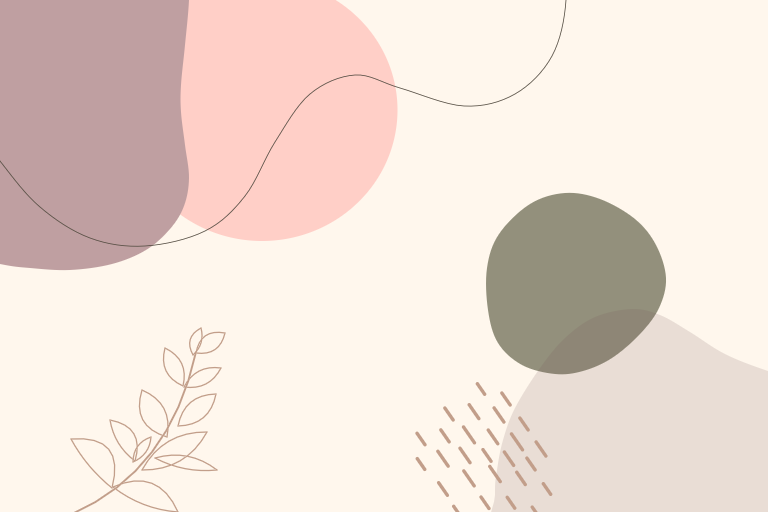
Reproduce this background procedurally as a Shadertoy shader.

```glsl
#define GRID_HEIGHT 512.0
#define KNOTS 16
#define STEPS 8
#define CREAM vec3(1.0, 0.97, 0.93)
#define PINK vec3(1.0, 0.81, 0.78)
#define MAUVE vec3(0.75, 0.625, 0.63)
#define OLIVE vec3(0.575, 0.565, 0.485)
#define VEIL vec4(0.46, 0.33, 0.34, 0.16)
#define INK vec3(0.33, 0.30, 0.26)
#define TAN vec3(0.76, 0.62, 0.54)
#define LEAF_LINE 0.65
#define DASH_LINE 1.7

// Closed outlines and the open line, as knots on the design grid (y down)
const vec2 mauveKnots[KNOTS] = vec2[](
    vec2(189, -40), vec2(189, 0), vec2(185, 45), vec2(181, 85), vec2(181, 112), vec2(185, 145),
    vec2(189, 178), vec2(184, 206), vec2(170, 229), vec2(146, 250), vec2(112, 264), vec2(70, 270),
    vec2(30, 268), vec2(0, 264), vec2(-60, 250), vec2(-60, -40));
const vec2 oliveKnots[KNOTS] = vec2[](
    vec2(565, 193), vec2(600, 199), vec2(635, 219), vec2(656, 245), vec2(666, 278), vec2(659, 308),
    vec2(640, 334), vec2(612, 358), vec2(583, 371), vec2(555, 374), vec2(522, 365), vec2(498, 343),
    vec2(488, 310), vec2(487, 268), vec2(499, 234), vec2(530, 204));
const vec2 veilKnots[KNOTS] = vec2[](
    vec2(497, 470), vec2(503, 440), vec2(515, 408), vec2(540, 368), vec2(565, 338), vec2(595, 317),
    vec2(632, 309), vec2(660, 315), vec2(690, 332), vec2(725, 354), vec2(768, 371), vec2(830, 390),
    vec2(830, 560), vec2(660, 560), vec2(498, 560), vec2(495, 495));
const vec2 lineKnots[KNOTS] = vec2[](
    vec2(-40, 105), vec2(0, 161), vec2(40, 207), vec2(90, 238), vec2(145, 246), vec2(205, 231),
    vec2(245, 196), vec2(275, 142), vec2(310, 94), vec2(355, 75), vec2(400, 88), vec2(464, 106),
    vec2(515, 94), vec2(552, 56), vec2(566, 0), vec2(560, -60));

// Leaves: base and tip, then the bulge of each side
const vec4 leaves[12] = vec4[](
    vec4(193, 355, 201, 328), vec4(196, 353, 225, 333), vec4(183, 386, 165, 348),
    vec4(184, 387, 221, 368), vec4(167, 437, 142, 390), vec4(178, 426, 216, 394),
    vec4(135, 461, 110, 420), vec4(133, 462, 151, 437), vec4(142, 470, 207, 432),
    vec4(155, 458, 217, 470), vec4(112, 488, 71, 439), vec4(113, 487, 178, 512));
const vec2 bulges[12] = vec2[](
    vec2(-0.5, 0.3), vec2(-0.5, 0.45), vec2(-0.42, 0.4), vec2(-0.35, 0.35),
    vec2(-0.5, 0.4), vec2(-0.4, 0.4), vec2(-0.2, 0.55), vec2(-0.35, 0.3),
    vec2(-0.3, 0.3), vec2(-0.25, 0.15), vec2(-0.1, 0.7), vec2(-0.5, 0.15));

// Dash rows: start, pitch, count, bow
const vec4 dashRows[6] = vec4[](
    vec4(481, 25, 2, 0), vec4(449, 25, 4, 4), vec4(421, 24, 6, 6),
    vec4(421, 22, 6, 9), vec4(443, 26, 5, 15), vec4(459, 26, 4, 13));

float hash(vec2 p) { return fract(sin(dot(p, vec2(127.1, 311.7))) * 43758.5453); }

float segment(vec2 p, vec2 a, vec2 b) {
    vec2 ab = b - a;
    return length(p - a - ab * clamp(dot(p - a, ab) / dot(ab, ab), 0.0, 1.0));
}

vec2 catmullRom(vec2 a, vec2 b, vec2 c, vec2 d, float t) {
    return b + 0.5 * t * (c - a + t * (2.0 * a - 5.0 * b + 4.0 * c - d + t * (3.0 * (b - c) + d - a)));
}

// Distance to a spline; negative inside when all spans are used
float spline(vec2 p, vec2 knots[KNOTS], int spans) {
    float dist = 1e5, side = 1.0;
    for (int i = 0; i < spans; i++) {
        vec2 k0 = knots[i], k1 = knots[(i + 1) % KNOTS];
        vec2 k2 = knots[(i + 2) % KNOTS], k3 = knots[(i + 3) % KNOTS];
        vec2 a = k1;
        for (int j = 1; j <= STEPS; j++) {
            vec2 b = catmullRom(k0, k1, k2, k3, float(j) / float(STEPS));
            dist = min(dist, segment(p, a, b));
            if ((a.y > p.y) != (b.y > p.y) && p.x < mix(a.x, b.x, (p.y - a.y) / (b.y - a.y))) side = -side;
            a = b;
        }
    }
    return dist * side;
}

float bezier(vec2 p, vec2 a, vec2 control, vec2 b) {
    float dist = 1e5;
    vec2 last = a;
    for (int j = 1; j <= STEPS; j++) {
        float t = float(j) / float(STEPS);
        vec2 next = mix(mix(a, control, t), mix(control, b, t), t);
        dist = min(dist, segment(p, last, next));
        last = next;
    }
    return dist;
}

float sprig(vec2 p) {
    float dist = bezier(p, vec2(72, 514), vec2(170, 471), vec2(196, 352)) - 0.3;
    for (int i = 0; i < 12; i++) {
        vec2 base = leaves[i].xy, tip = leaves[i].zw, axis = tip - base;
        vec2 middle = 0.5 * (base + tip), across = vec2(-axis.y, axis.x);
        dist = min(dist, bezier(p, base, middle + across * bulges[i].x, tip));
        dist = min(dist, bezier(p, base, middle + across * bulges[i].y, tip));
    }
    return max(dist, 0.0);
}

float dashes(vec2 p) {
    float dist = 1e5;
    for (int j = 0; j < 6; j++) {
        vec4 row = dashRows[j];
        for (float i = 0.0; i < row.z; i++) {
            float u = i / (row.z - 1.0), y = 389.0 + 25.0 * float(j);
            y += (j < 3 ? 10.0 * u * u : 0.0) - row.w * sin(3.14159 * u);
            vec2 center = vec2(row.x + row.y * i, y);
            vec2 reach = vec2(4.3, 6.2) * (0.85 + 0.45 * hash(vec2(i, j)));
            dist = min(dist, segment(p, center - reach, center + reach));
        }
    }
    return dist;
}

void mainImage(out vec4 fragColor, in vec2 fragCoord) {
    float px = GRID_HEIGHT / iResolution.y;
    vec2 p = vec2(fragCoord.x, iResolution.y - fragCoord.y) * px;
    #define FILL(d) clamp(0.5 - (d) / px, 0.0, 1.0)
    #define STROKE(d, w) (FILL((d) - (w)) - FILL((d) + (w)))

    // Flat shapes
    vec2 radii = vec2(135.5, 131.0);
    float disc = (length((p - vec2(262, 110)) / radii) - 1.0) * radii.y;
    vec3 color = mix(CREAM, PINK, FILL(disc));
    color = mix(color, MAUVE, FILL(spline(p, mauveKnots, KNOTS)));
    color = mix(color, OLIVE, FILL(spline(p, oliveKnots, KNOTS)));
    color = mix(color, VEIL.rgb, VEIL.a * FILL(spline(p, veilKnots, KNOTS)));

    // Line work
    color = mix(color, INK, STROKE(abs(spline(p, lineKnots, KNOTS - 3)), 0.4));
    color = mix(color, TAN, STROKE(sprig(p), LEAF_LINE));
    color = mix(color, TAN, STROKE(dashes(p), DASH_LINE));
    fragColor = vec4(color, 1.0);
}
```
